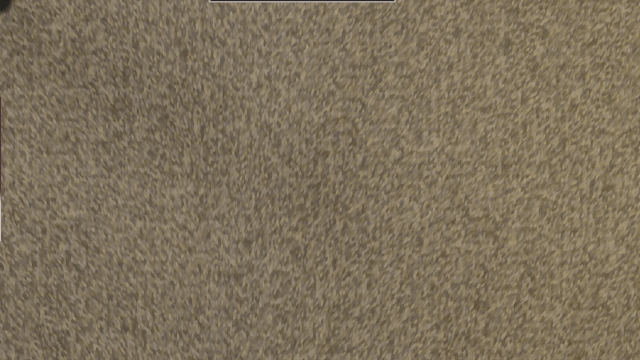
A Shadertoy shader for this texture:

```glsl
// Tan carpet of short, leaning yarn flecks under soft uneven light.
// Jittered strokes in a grid are blended by Gaussian weight; broad noise
// adds clumps, and a diagonal shadow and a few dark objects sit on top.

float hash(vec2 p) {
    return fract(sin(dot(p, vec2(127.1, 311.7))) * 43758.5453);
}

float noise(vec2 p) {
    vec2 i = floor(p), f = fract(p);
    f = f * f * (3.0 - 2.0 * f);
    return mix(mix(hash(i), hash(i + vec2(1, 0)), f.x),
               mix(hash(i + vec2(0, 1)), hash(i + vec2(1, 1)), f.x), f.y);
}

// Returns blended yarn tone, warmth (both -1 to 1) and stroke coverage.
vec3 yarn(vec2 p) {
    vec2 cell = vec2(0.0068, 0.0092);
    vec2 home = floor(p / cell);
    vec2 sum = vec2(0.0);
    float total = 1e-5;
    for (int y = -2; y <= 2; y++) {
        for (int x = -2; x <= 2; x++) {
            vec2 id = home + vec2(x, y);
            vec2 jitter = vec2(hash(id), hash(id + 37.0));
            vec2 offset = p - (id + 0.1 + 0.8 * jitter) * cell;
            float lean = mix(-0.4, 0.5, smoothstep(0.2, 1.1, id.x * cell.x))
                       + 0.9 * (hash(id + 71.0) - 0.5);
            vec2 axis = vec2(sin(lean), cos(lean));
            float across = dot(offset, vec2(axis.y, -axis.x)) / 0.0025;
            float along = dot(offset, axis) / 0.0058;
            float weight = exp(-across * across - along * along);
            vec2 tint = vec2(hash(id + 113.0), hash(id + 151.0)) * 2.0 - 1.0;
            sum += weight * tint;
            total += weight;
        }
    }
    return vec3(sum / total, smoothstep(0.0, 0.7, total));
}

float box(vec2 p, vec2 low, vec2 high) {
    vec2 d = abs(p - 0.5 * (low + high)) - 0.5 * (high - low);
    return length(max(d, 0.0)) + min(max(d.x, d.y), 0.0);
}

float cover(float dist) {
    return 1.0 - smoothstep(-0.0015, 0.0015, dist);
}

void mainImage(out vec4 fragColor, in vec2 fragCoord) {
    vec2 p = fragCoord / iResolution.y;
    vec2 uv = fragCoord / iResolution.xy;

    // Yarn flecks and the clumps they gather into
    vec3 fleck = yarn(p);
    float clump = 0.7 * noise(p * 55.0) + 0.3 * noise(p * 25.0 + 9.0) - 0.5;
    float tone = 0.113 * fleck.x + 0.055 * clump - 0.04 * (1.0 - fleck.z);

    // Warm light from the right, a diagonal shadow and a dimmer lower edge
    float across = (uv.x + uv.y - 0.95) / 0.17;
    float shadow = exp(-across * across) * (1.0 - smoothstep(0.45, 0.75, uv.x));
    float light = 0.032 * (uv.x - 0.4) - 0.034 * shadow
                - 0.02 * (1.0 - smoothstep(0.0, 0.5, uv.y))
                + 0.01 * (noise(p * 3.0) - 0.5);
    vec3 color = vec3(0.51, 0.46, 0.372) + (tone + light) * vec3(1.0, 0.97, 0.87);

    // Cooler left and middle, yellower right, slight colour per strand
    float warmth = 0.022 * (smoothstep(0.3, 1.0, uv.x) - 0.4) + 0.026 * fleck.y;
    color += warmth * vec3(0.3, 0.05, -1.0);

    // Dark bar with a pale rim at the top
    color = mix(color, vec3(0.68, 0.65, 0.62),
                cover(box(p, vec2(0.58, 0.993), vec2(1.1, 1.02))));
    color = mix(color, vec3(0.16, 0.14, 0.15),
                cover(box(p, vec2(0.585, 0.997), vec2(1.095, 1.02))));

    // Thin strip at the left, pale below and plum above
    vec3 strip = mix(vec3(0.8, 0.76, 0.74), vec3(0.32, 0.2, 0.22),
                     smoothstep(0.43, 0.48, p.y));
    color = mix(color, strip, cover(box(p, vec2(-0.02, 0.33), vec2(0.003, 0.73))));

    // Blurred dark object in the upper left corner
    float corner = length((p - vec2(0.0, 1.01)) * vec2(1.0, 0.75));
    color = mix(color, vec3(0.15, 0.14, 0.12), 1.0 - smoothstep(0.025, 0.045, corner));

    fragColor = vec4(color, 1.0);
}
```
